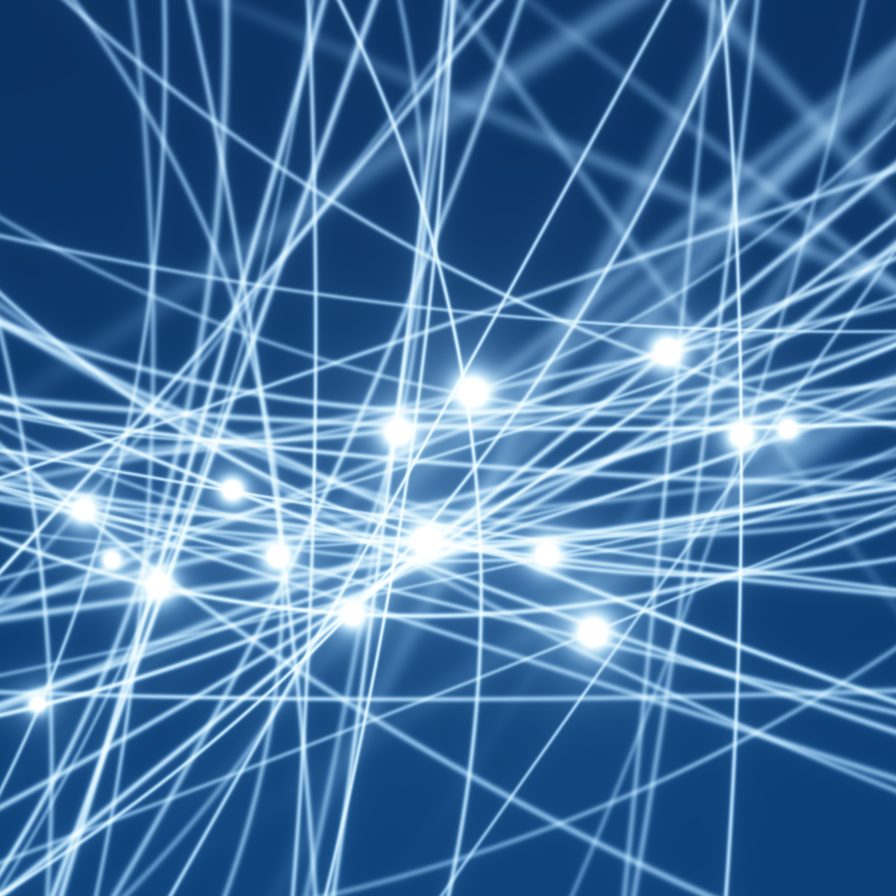
Reproduce this background procedurally as a WebGL 2 fragment shader.

```glsl
#version 300 es
precision highp float;
// Glowing network: pale arcs of light crossing at bright nodes over deep blue.

uniform vec2 u_resolution;
out vec4 fragColor;

const int NODES = 15;
const int ARCS = 66;
const int BEAMS = 11;
const vec3 NAVY_TOP = vec3(0.040, 0.195, 0.385);
const vec3 NAVY_BOTTOM = vec3(0.040, 0.245, 0.465);
// Blue saturates first, red last, so faint light stays blue.
const vec3 LIGHT_RESPONSE = vec3(1.0, 1.4, 2.0);

float hash(float id, float channel) {
    vec3 p = fract(vec3(id, channel, id) * 0.1031);
    p += dot(p, p.yzx + 33.33);
    return fract((p.x + p.y) * p.z);
}

float spread(float id, float channel) {
    return hash(id, channel) * 2.0 - 1.0;
}

// Nodes are spaced evenly across and gather around a low middle band.
vec2 nodePosition(float id) {
    float x = 0.04 + 0.92 * fract(id * 0.618034 + 0.44);
    float y = 0.38 + 0.22 * (spread(id, 3.0) + spread(id, 7.0));
    return vec2(x, y);
}

// Position along (x) and distance from (y) a shallow parabola through a point.
vec2 arcCoords(vec2 p, vec2 through, float angle, float bend) {
    vec2 dir = vec2(cos(angle), sin(angle));
    vec2 q = p - through;
    float along = dot(q, dir);
    float across = dot(q, vec2(-dir.y, dir.x)) - bend * along * along;
    float slope = 2.0 * bend * along;
    return vec2(along, abs(across) * inversesqrt(1.0 + slope * slope));
}

float softLine(float d, float width) {
    return exp(-d * d / (width * width));
}

// Every third arc is steep, the others are shallow or diagonal.
float arcAngle(float id) {
    float family = mod(id, 3.0);
    if (family < 0.5) return 1.38 + 0.38 * spread(id, 11.0);
    if (family < 1.5) return 0.42 * spread(id, 13.0);
    return 0.15 + 0.85 * spread(id, 17.0);
}

float arcLight(vec2 p, float id, float pixel) {
    vec2 jitter = vec2(spread(id, 19.0), spread(id, 23.0));
    float looseness = mix(0.006, 0.16, step(0.5, hash(id, 29.0)));
    vec2 through = nodePosition(mod(id, float(NODES))) + jitter * looseness;
    float bend = 0.55 * pow(spread(id, 31.0), 3.0);
    vec2 arc = arcCoords(p, through, arcAngle(id), bend);

    float reach = abs(arc.x);
    float width = mix(0.0018, 0.0034, hash(id, 37.0)) + 0.0016 * reach;
    float strength = mix(0.25, 0.75, hash(id, 41.0));
    strength *= mix(0.75, 1.15, exp(-4.0 * reach));
    float halo = 0.07 * exp(-arc.y / 0.009);
    return strength * (softLine(arc.y, max(width, 0.7 * pixel)) + halo);
}

// Wide out-of-focus beams behind the upper right.
float beamLight(vec2 p, float id) {
    vec2 through = vec2(0.84, 0.82) + 0.24 * vec2(spread(id, 43.0), spread(id, 47.0));
    float side = mod(id, 3.0) < 0.5 ? -0.55 : 0.85;
    vec2 beam = arcCoords(p, through, side + 0.4 * spread(id, 53.0), 0.0);
    float fade = exp(-3.0 * beam.x * beam.x);
    float width = mix(0.006, 0.016, hash(id, 59.0));
    return 0.24 * fade * softLine(beam.y, width);
}

float nodeLight(vec2 p, float id) {
    vec2 center = nodePosition(id);
    float r = distance(p, center);
    float central = exp(-9.0 * dot(center - vec2(0.5, 0.42), center - vec2(0.5, 0.42)));
    float size = mix(0.009, 0.017, hash(id, 61.0)) + 0.008 * central;
    return min(0.95 * softLine(r, size) + 0.62 * exp(-r / (1.45 * size)), 1.0);
}

void main() {
    float unit = min(u_resolution.x, u_resolution.y);
    vec2 p = gl_FragCoord.xy / unit;
    float pixel = 1.0 / unit;

    // Shade is the darkness left after each light is screened over it.
    vec2 fromMiddle = p - vec2(0.5, 0.42);
    float shade = 1.0 - 0.05 * exp(-8.0 * dot(fromMiddle, fromMiddle));
    for (int i = 0; i < BEAMS; i++) {
        shade *= 1.0 - beamLight(p, float(i));
    }
    for (int i = 0; i < ARCS; i++) {
        shade *= 1.0 - min(arcLight(p, float(i), pixel), 1.0);
    }
    for (int i = 0; i < NODES; i++) {
        shade *= 1.0 - nodeLight(p, float(i));
    }

    vec3 navy = mix(NAVY_BOTTOM, NAVY_TOP, smoothstep(0.0, 1.0, p.y));
    vec3 color = 1.0 - (1.0 - navy) * pow(vec3(max(shade, 0.0001)), LIGHT_RESPONSE);
    fragColor = vec4(color, 1.0);
}
```
